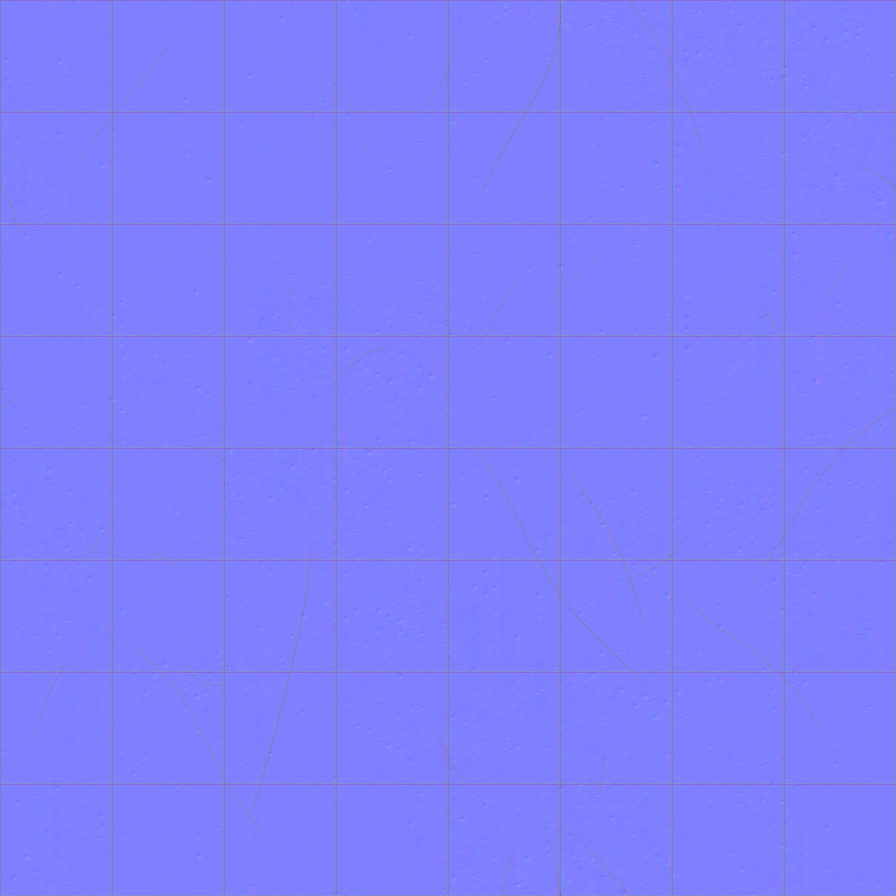
Give the GLSL for this texture map, as a Shadertoy shader.

```glsl
// Tangent-space normal map of an 8 by 8 square tile floor with hairline joints.
// Joints and curved cracks are box-filtered V grooves; wrapped hash cells add
// grit bumps, and stretched wrapped noise adds faint vertical brush streaks.

const float TILES = 8.0;              // repeats across and down
const float JOINT_HALF_WIDTH = 0.0005;
const float CRACK_HALF_WIDTH = 0.0005;
const float GROOVE_DEPTH = 0.9;       // loss of normal z inside a groove
const float CRACK_TILT = 0.35;        // sideways lean of crack walls
const vec2 JOINT_TILT = vec2(0.26, 0.26);
const vec2 COLUMN_LEAN = vec2(-0.06, 0.03);
const vec2 ROW_LEAN = vec2(0.07, -0.05);
const float ROW_DEPTH = 0.72;         // row joints relative to column joints
const int CRACKS = 28;
const int LONG_CRACKS = 9;
const float GRIT_TILT = 0.34;
const float GRAIN_TILT = 0.045;
const float STREAK_TILT = 0.06;
const float TAU = 6.2831853;

float hash(vec2 p) {
    return fract(sin(dot(p, vec2(127.1, 311.7))) * 43758.547);
}

vec2 hash2(vec2 p) {
    return vec2(hash(p), hash(p + 41.3));
}

// Value noise on the unit square that wraps after a whole number of cells.
float wrapNoise(vec2 uv, vec2 cells, float seed) {
    vec2 p = uv * cells;
    vec2 i = floor(p), f = fract(p);
    f = f * f * (3.0 - 2.0 * f);
    vec2 a = mod(i, cells) + seed, b = mod(i + 1.0, cells) + seed;
    return mix(mix(hash(a), hash(vec2(b.x, a.y)), f.x),
               mix(hash(vec2(a.x, b.y)), hash(b), f.x), f.y);
}

// Pixel averages over a groove: x is the signed wall side, y the coverage.
vec2 groove(float d, float halfWidth, float px) {
    float lo = clamp(d - 0.5 * px, -halfWidth, halfWidth);
    float hi = clamp(d + 0.5 * px, -halfWidth, halfWidth);
    return vec2(abs(hi) - abs(lo), hi - lo) / px;
}

// Straight joints: xy is the tilt, with green pointing down, z the lost depth.
vec3 joints(vec2 uv, float px) {
    vec2 d = uv - round(uv * TILES) / TILES;
    vec2 column = groove(d.x, JOINT_HALF_WIDTH, px);
    vec2 row = groove(d.y, JOINT_HALF_WIDTH, px);
    vec2 tilt = JOINT_TILT * vec2(-column.x, row.x);
    tilt += COLUMN_LEAN * column.y + ROW_LEAN * row.y;
    return vec3(tilt, GROOVE_DEPTH * max(column.y, ROW_DEPTH * row.y));
}

// Scattered bent hairlines, mostly steep, crisp until close to their ends.
vec3 cracks(vec2 uv, float px) {
    vec3 sum = vec3(0.0);
    for (int i = 0; i < CRACKS; i++) {
        vec2 id = vec2(float(i) + 3.0, 17.0);
        vec2 shape = hash2(id + 5.7) - 0.5;
        float size = hash(id + 9.1);
        bool isLong = i < LONG_CRACKS;
        float reach = isLong ? mix(0.1, 0.24, size) : mix(0.02, 0.07, size);
        float spread = isLong ? 1.5 : 2.6;
        float angle = 0.25 * TAU + spread * (hash(id + 2.9) - 0.5);
        vec2 along = vec2(cos(angle), sin(angle));
        vec2 across = vec2(-along.y, along.x);

        vec2 p = uv - hash2(id);
        p -= round(p);
        float u = dot(p, along) / reach;
        float phase = TAU * size;
        float bend = 0.4 * shape.x * u * u + 0.2 * shape.y * sin(3.0 * u + phase);
        float slope = 0.8 * shape.x * u + 0.6 * shape.y * cos(3.0 * u + phase);
        float d = (dot(p, across) - reach * bend) * inversesqrt(1.0 + slope * slope);

        float strength = mix(0.35, 0.75, hash(id + 7.3)) + (isLong ? 0.2 : 0.0);
        strength *= 1.0 - smoothstep(0.5, 1.0, abs(u));
        vec2 g = groove(d, CRACK_HALF_WIDTH, px) * strength;
        vec2 facing = normalize(across - slope * along) * vec2(-1.0, 1.0);
        sum += vec3(CRACK_TILT * g.x * facing, 0.8 * GROOVE_DEPTH * g.y);
    }
    return sum;
}

// Wrapped patches where the surface is rougher.
float roughness(vec2 uv) {
    float patches = wrapNoise(uv, vec2(5.0), 61.0) * 0.6
                  + wrapNoise(uv, vec2(17.0), 83.0) * 0.4;
    return smoothstep(0.38, 0.78, patches);
}

// One small oval bump in some cells, shifted so that no rows show.
vec2 grit(vec2 uv, float cells, float seed, float chance) {
    vec2 p = uv * cells;
    p.y += hash(vec2(mod(floor(p.x), cells), seed));
    vec2 id = mod(floor(p), cells) + seed;
    float present = step(hash(id + 23.0), chance);
    vec2 radius = mix(vec2(0.11), vec2(0.23), hash2(id + 11.0));
    vec2 d = (fract(p) - mix(vec2(0.35), vec2(0.65), hash2(id))) / radius;
    float size = hash(id + 31.0);
    return present * mix(0.2, 1.0, size * size) * GRIT_TILT * d * exp(-dot(d, d));
}

// Vertical brushing, fine and broad, that comes and goes in patches.
float streaks(vec2 uv) {
    float fine = wrapNoise(uv, vec2(230.0, 10.0), 7.0) - 0.5;
    float broad = wrapNoise(uv, vec2(96.0, 8.0), 37.0) - 0.5;
    float mask = smoothstep(0.45, 0.8, wrapNoise(uv, vec2(24.0, 8.0), 19.0));
    return STREAK_TILT * (fine + 0.5 * broad) * mask;
}

void mainImage(out vec4 fragColor, in vec2 fragCoord) {
    vec2 uv = fragCoord / iResolution.xy;
    float px = 1.0 / iResolution.y;
    float rough = roughness(uv);
    vec2 tilt = grit(uv, 84.0, 3.0, mix(0.06, 0.38, rough))
              + grit(uv, 143.0, 47.0, mix(0.05, 0.45, rough));
    vec2 grain = vec2(wrapNoise(uv, vec2(150.0), 29.0), wrapNoise(uv, vec2(150.0), 71.0));
    tilt += GRAIN_TILT * (grain - 0.5) * mix(0.2, 1.0, rough);
    tilt.x += streaks(uv);
    tilt.y = -tilt.y;
    vec3 grooves = joints(uv, px) + cracks(uv, px);
    float z = sqrt(1.0 - dot(tilt, tilt)) - min(grooves.z, GROOVE_DEPTH);
    fragColor = vec4(0.5 + 0.5 * vec3(tilt + grooves.xy, z), 1.0);
}
```
